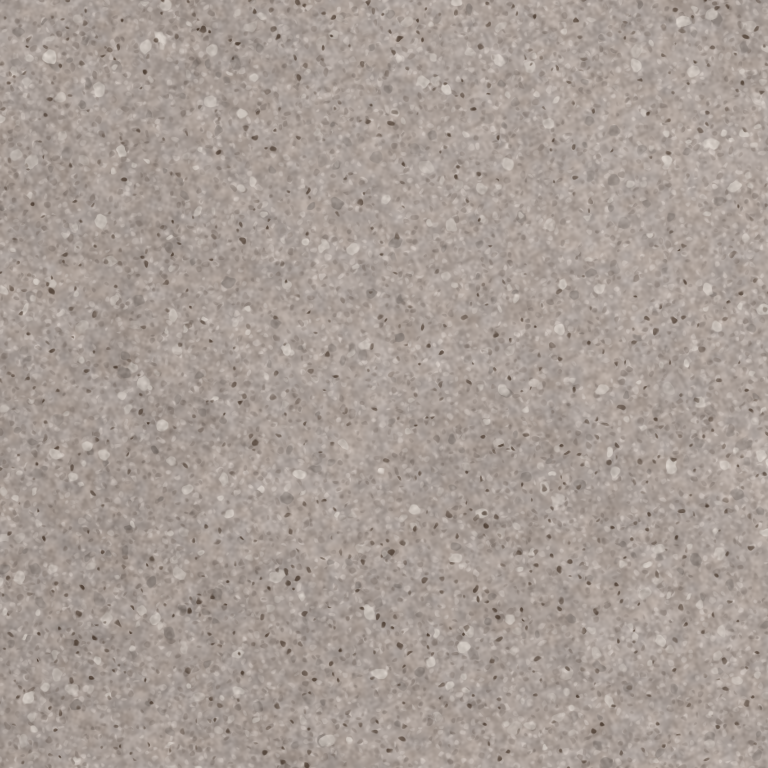
Give the GLSL for this texture, as a Shadertoy shader.

```glsl
// Speckled warm-grey stone: a softly mottled ground with fine grit, covered by
// layers of scattered rounded grains (pale, grey and dark brown).
// Each layer is a jittered grid of rotated ellipses with warped, soft edges.

const vec3 STONE      = vec3(0.662, 0.620, 0.594);
const vec3 PALE_GRAIN = vec3(0.760, 0.722, 0.697);
const vec3 PALE_CHIP  = vec3(0.815, 0.785, 0.757);
const vec3 GREY_GRAIN = vec3(0.555, 0.510, 0.482);
const vec3 GREY_CHIP  = vec3(0.525, 0.490, 0.468);
const vec3 DARK_SPECK = vec3(0.310, 0.250, 0.205);

const float EDGE_SOFTNESS = 0.0014; // in canvas units

float hash(vec2 p) {
    return fract(sin(dot(p, vec2(127.1, 311.7))) * 43758.5453);
}

vec2 hash2(vec2 p) {
    return vec2(hash(p), hash(p + vec2(37.3, 17.9)));
}

mat2 rotation(float angle) {
    float c = cos(angle), s = sin(angle);
    return mat2(c, s, -s, c);
}

// Smooth value noise, centred on zero
float noise(vec2 p) {
    vec2 cell = floor(p);
    vec2 f = fract(p);
    f = f * f * (3.0 - 2.0 * f);
    float low  = mix(hash(cell), hash(cell + vec2(1.0, 0.0)), f.x);
    float high = mix(hash(cell + vec2(0.0, 1.0)), hash(cell + vec2(1.0, 1.0)), f.x);
    return mix(low, high, f.y) - 0.5;
}

// Coverage of scattered grains; radii are in cells, density is the filled share
float grains(vec2 uv, float cells, float density, vec2 radii, float seed) {
    vec2 p = rotation(seed) * uv * cells + seed * 7.0;
    vec2 home = floor(p);
    float softness = EDGE_SOFTNESS * cells;
    float cover = 0.0;
    for (int y = -1; y <= 1; y++) {
        for (int x = -1; x <= 1; x++) {
            vec2 cell = home + vec2(x, y);
            vec2 key = cell + seed * 13.0;
            if (hash(key) > density) continue;
            vec2 centre = cell + 0.15 + 0.7 * hash2(key + 5.1);
            vec2 shape = hash2(key + 9.7);
            vec2 d = rotation(6.2832 * shape.x) * (p - centre);
            d *= vec2(1.0 - 0.22 * shape.y, 1.0 + 0.28 * shape.y);
            float size = hash(key + 23.4);
            float radius = mix(radii.x, radii.y, size * size);
            float mask = 1.0 - smoothstep(radius - softness, radius + softness, length(d));
            float strength = mix(0.4, 1.0, hash(key + 31.8));
            cover = max(cover, mask * strength);
        }
    }
    return cover;
}

// Broad cloudiness and slow light falloff
float mottling(vec2 uv) {
    float cloud = 0.035 * noise(uv * 5.0 + 3.0) + 0.040 * noise(uv * 19.0 + 11.0);
    float light = 0.022 * (uv.x - 0.5) + 0.012 * (uv.y - 0.5);
    return cloud + light;
}

// Sandy texture between the grains
float grit(vec2 uv) {
    float coarse = noise(rotation(0.6) * uv * 125.0);
    float fine = noise(rotation(1.1) * uv * 230.0 + 50.0);
    return 0.095 * coarse + 0.090 * fine;
}

void mainImage(out vec4 fragColor, in vec2 fragCoord) {
    vec2 uv = fragCoord / iResolution.y;

    // Ragged grain outlines
    vec2 ragged = vec2(noise(uv * 170.0), noise(uv * 170.0 + 80.0));
    vec2 p = uv + 0.0035 * ragged;

    // Ground
    vec3 color = STONE;
    color += vec3(0.014, 0.0, -0.014) * noise(uv * 60.0 + 20.0);

    // Small grains
    color = mix(color, PALE_GRAIN, 0.85 * grains(p, 112.0, 0.38, vec2(0.24, 0.46), 1.3));
    color = mix(color, GREY_GRAIN, 0.85 * grains(p, 104.0, 0.32, vec2(0.22, 0.44), 2.7));

    // Larger chips
    color = mix(color, GREY_CHIP, 0.80 * grains(p, 48.0, 0.11, vec2(0.18, 0.40), 4.1));
    color = mix(color, PALE_CHIP, 0.90 * grains(p, 48.0, 0.17, vec2(0.17, 0.44), 5.6));

    // Dark specks
    color = mix(color, DARK_SPECK, 0.85 * grains(p, 84.0, 0.13, vec2(0.15, 0.33), 7.2));

    color += mottling(uv) + grit(uv);
    fragColor = vec4(clamp(color, 0.0, 1.0), 1.0);
}
```
